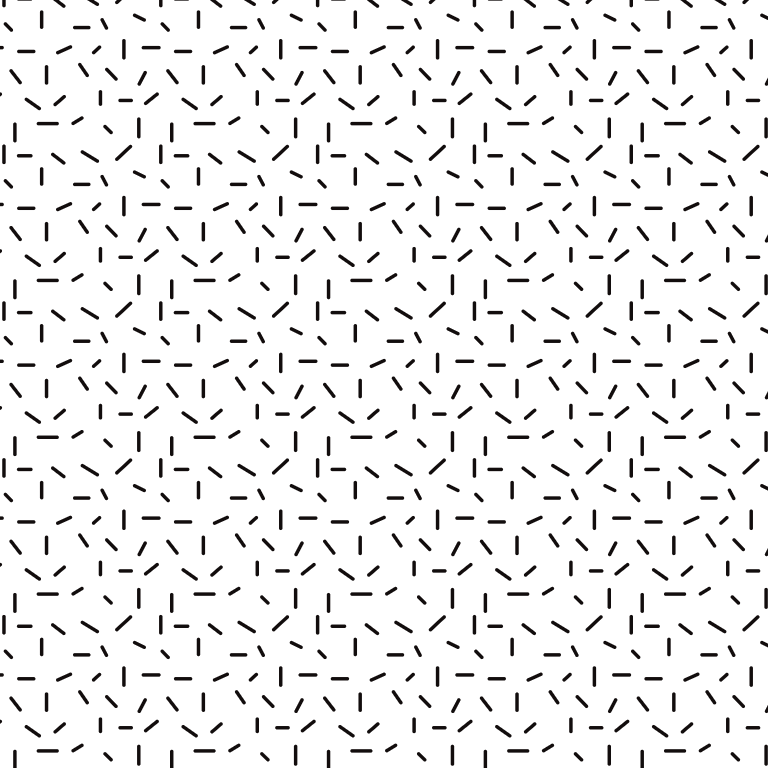
Write a WebGL 1 fragment shader that draws this pattern.

```glsl
precision highp float;
// Seamless confetti of short round-ended black dashes, scattered over white in a repeating tile.

uniform vec2 u_resolution;

const vec3 PAPER = vec3(1.0);
const vec3 INK = vec3(0.07, 0.05, 0.05);
const float TILE = 0.2042;           // repeat period, in canvas units
const vec2 GRID = vec2(5.0, 6.0);    // dashes per tile (even row count keeps the stagger seamless)
const float HALF_WIDTH = 0.00225;    // half of the stroke width
const float MIN_LENGTH = 0.0140;     // dash length, round caps included
const float MAX_LENGTH = 0.0290;
const float SPACING = 0.0410;        // room per dash; what the dash leaves over is scatter
const float FLAT_SHARE = 0.16;       // share of horizontal dashes
const float UPRIGHT_SHARE = 0.24;    // share of vertical dashes
const float MIN_SLANT = 0.42;        // slanted dashes, radians from horizontal
const float MAX_SLANT = 1.30;
const float SEED = 3.7;
const float TAU = 6.2831853;

float hash(vec2 cell, float salt) {
    return fract(sin(dot(cell, vec2(127.1, 311.7)) + (salt + SEED) * 74.7) * 43758.545);
}

// Low-discrepancy choice keeps equal orientations from clumping.
float dashAngle(vec2 id) {
    float pick = fract(dot(id, vec2(0.7549, 0.5698)) + 0.3);
    if (pick < FLAT_SHARE) return 0.0;
    if (pick < FLAT_SHARE + UPRIGHT_SHARE) return 0.25 * TAU;
    float slant = mix(MIN_SLANT, MAX_SLANT, hash(id, 1.0));
    return hash(id, 2.0) < 0.5 ? slant : -slant;
}

// Signed distance to a capsule centred on the origin.
float capsule(vec2 p, vec2 direction, float halfLength) {
    float along = clamp(dot(p, direction), -halfLength, halfLength);
    return length(p - along * direction) - HALF_WIDTH;
}

// Distance from p to the dash of one cell, whose centre is given.
float dashDistance(vec2 p, vec2 centre, vec2 id) {
    float size = mix(MIN_LENGTH, MAX_LENGTH, pow(hash(id, 3.0), 0.8));
    float angle = dashAngle(id);
    float heading = TAU * hash(id, 4.0);
    float radius = 0.5 * (SPACING - size) * sqrt(hash(id, 5.0));
    vec2 offset = radius * vec2(cos(heading), sin(heading));
    return capsule(p - centre - offset, vec2(cos(angle), sin(angle)), 0.5 * size - HALF_WIDTH);
}

void main() {
    float pixel = 1.0 / min(u_resolution.x, u_resolution.y);
    vec2 p = gl_FragCoord.xy * pixel;
    vec2 cellSize = TILE / GRID;
    vec2 g = p / cellSize;

    // Nearest dash among the neighbouring cells of the staggered grid
    float d = 1.0;
    for (int j = -1; j <= 1; j++) {
        float row = floor(g.y) + float(j);
        float stagger = 0.5 * mod(row, 2.0);
        for (int i = -1; i <= 1; i++) {
            float column = floor(g.x - stagger) + float(i);
            vec2 centre = (vec2(column + stagger, row) + 0.5) * cellSize;
            vec2 id = mod(vec2(column, row), GRID);
            d = min(d, dashDistance(p, centre, id));
        }
    }

    // One-pixel soft edge
    float coverage = clamp(0.5 - d / pixel, 0.0, 1.0);
    gl_FragColor = vec4(mix(PAPER, INK, coverage), 1.0);
}
```
